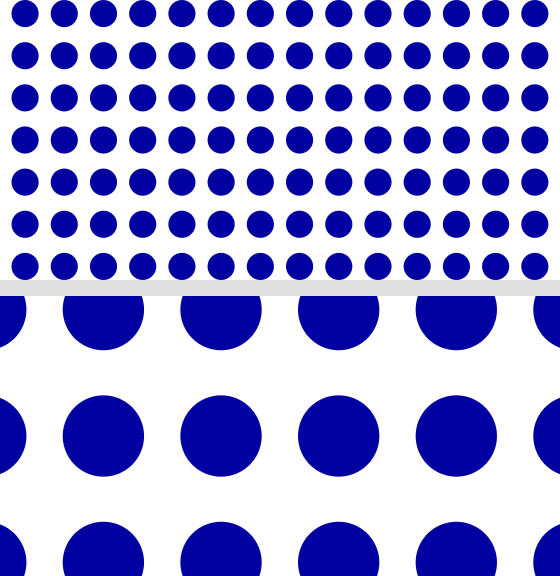
Top, the full canvas; bottom, a detail of the centre.
Write a Shadertoy shader that draws this pattern.

```glsl
const vec3 PAPER = vec3(1.0);
const vec3 INK = vec3(0.005, 0.005, 0.63);

const vec2 GRID_COUNT = vec2(14.0, 7.0);
const vec2 GRID_PITCH = vec2(0.14005, 0.1505);
const vec2 FIRST_CENTER = vec2(0.0895, 0.0485);
const float DOT_RADIUS = 0.0484;

// Offset from the nearest center of a bounded grid
vec2 gridOffset(vec2 p, vec2 origin, vec2 pitch, vec2 count) {
    vec2 cell = clamp(round((p - origin) / pitch), vec2(0.0), count - 1.0);
    return p - origin - cell * pitch;
}

float circleDistance(vec2 p, float radius) {
    return length(p) - radius;
}

// Coverage of a shape, smoothed over one pixel
float coverage(float dist, float pixel) {
    return clamp(0.5 - dist / pixel, 0.0, 1.0);
}

void mainImage(out vec4 fragColor, in vec2 fragCoord) {
    // Canvas height is one unit
    float pixel = 1.0 / iResolution.y;
    vec2 p = fragCoord * pixel;

    vec2 local = gridOffset(p, FIRST_CENTER, GRID_PITCH, GRID_COUNT);
    float dotMask = coverage(circleDistance(local, DOT_RADIUS), pixel);

    fragColor = vec4(mix(PAPER, INK, dotMask), 1.0);
}
```
